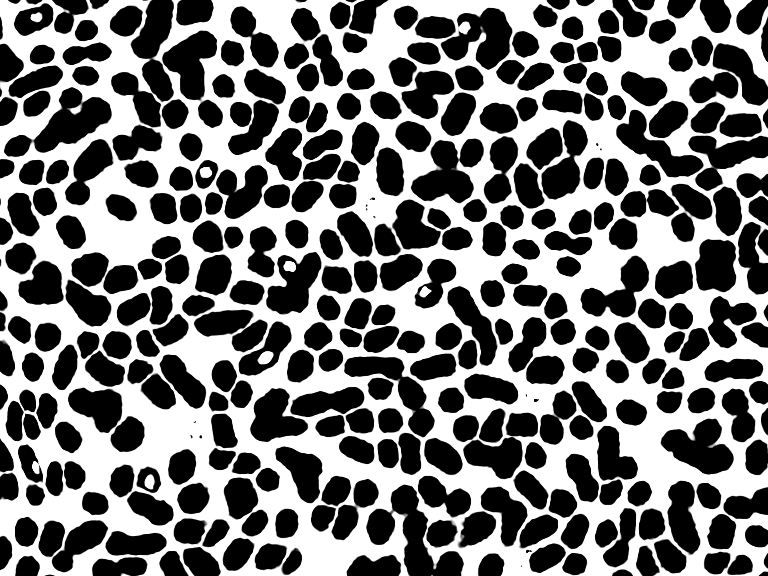
Write a Shadertoy shader that draws this pattern.

```glsl
float hash(vec2 p) {
    vec3 q = fract(p.xyx * vec3(0.1031, 0.1030, 0.0973));
    q += dot(q, q.yzx + 33.33);
    return fract((q.x + q.y) * q.z);
}

vec2 hash2(vec2 p) {
    return vec2(hash(p + 17.3), hash(p + 71.9));
}

float noise(vec2 p) {
    vec2 i = floor(p), f = fract(p);
    f = f * f * (3.0 - 2.0 * f);
    return mix(mix(hash(i), hash(i + vec2(1, 0)), f.x),
               mix(hash(i + vec2(0, 1)), hash(i + vec2(1, 1)), f.x), f.y);
}

float smoothMin(float a, float b, float k) {
    float h = max(k - abs(a - b), 0.0) / k;
    return min(a, b) - 0.25 * h * h * k;
}

float capsule(vec2 p, vec2 halfAxis, float radius) {
    float t = clamp(dot(p, halfAxis) / dot(halfAxis, halfAxis), -1.0, 1.0);
    return length(p - halfAxis * t) - radius;
}

// Signed distance to the blobs, in cells
float blobField(vec2 p) {
    vec4 groups = vec4(9.0);
    float hole = 9.0, dust = 9.0;
    vec2 base = floor(p);

    for (int y = -2; y <= 2; y++)
    for (int x = -2; x <= 2; x++) {
        vec2 id = base + vec2(x, y);
        vec2 center = id + 0.5 + 0.56 * (hash2(id) - 0.5);
        center.x += 0.5 * mod(id.y, 2.0) - 0.25;
        vec2 q = p - center;

        // Vacant cells sometimes hold a few specks
        if (hash(id + 5.7) < 0.07) {
            if (hash(id + 9.1) < 0.25) {
                vec2 speck = floor(q * 9.0);
                float size = hash(speck + id) > 0.9 ? 0.035 : -0.2;
                vec2 local = (fract(q * 9.0) - 0.5) / 9.0;
                dust = min(dust, max(length(local) - size, length(q) - 0.3));
            }
            continue;
        }

        // Mostly round grains, some long rods
        float stretch = hash(id + 23.1);
        float halfLength = stretch < 0.7 ? mix(0.02, 0.10, stretch / 0.7)
                                         : mix(0.18, 0.37, (stretch - 0.7) / 0.3);
        float angle = 6.2832 * hash(id + 41.7);
        vec2 axis = halfLength * vec2(cos(angle), sin(angle));
        float d = capsule(q, axis, mix(0.34, 0.42, hash(id + 57.3)));

        // Grains of the same group fuse
        int group = int(4.0 * hash(id + 83.9));
        groups[group] = smoothMin(groups[group], d, 0.16);

        // Rare ragged holes and bites
        if (hash(id + 97.3) < 0.018) {
            vec2 offset = 0.36 * (hash2(id + 3.3) - 0.5);
            float ragged = 0.14 * (noise(p * 7.0) - 0.5);
            hole = min(hole, length(q - offset) - 0.17 + ragged);
        }
    }

    // Different groups stay apart by a thin gap
    vec2 low = min(groups.xz, groups.yw), high = max(groups.xz, groups.yw);
    float nearest = min(low.x, low.y);
    float second = min(max(low.x, low.y), min(high.x, high.y));
    float gap = 0.045 - 0.5 * (second - nearest);
    float d = -smoothMin(-nearest, -gap, 0.10);
    return min(max(d, -hole), dust);
}

void mainImage(out vec4 fragColor, in vec2 fragCoord) {
    float rows = 18.0;
    vec2 p = fragCoord / iResolution.y * rows + 40.0;

    // Bend the lattice, then roughen the outlines
    vec2 bend = vec2(noise(p * 0.33), noise(p * 0.33 + 51.0)) - 0.5;
    float d = blobField(p + 0.8 * bend);
    d += 0.05 * (noise(p * 8.0) - 0.5) + 0.04 * (noise(p * 3.0 + 9.0) - 0.5);

    float pixel = rows / iResolution.y;
    float paper = smoothstep(-0.65 * pixel, 0.65 * pixel, d);
    fragColor = vec4(vec3(paper), 1.0);
}
```
